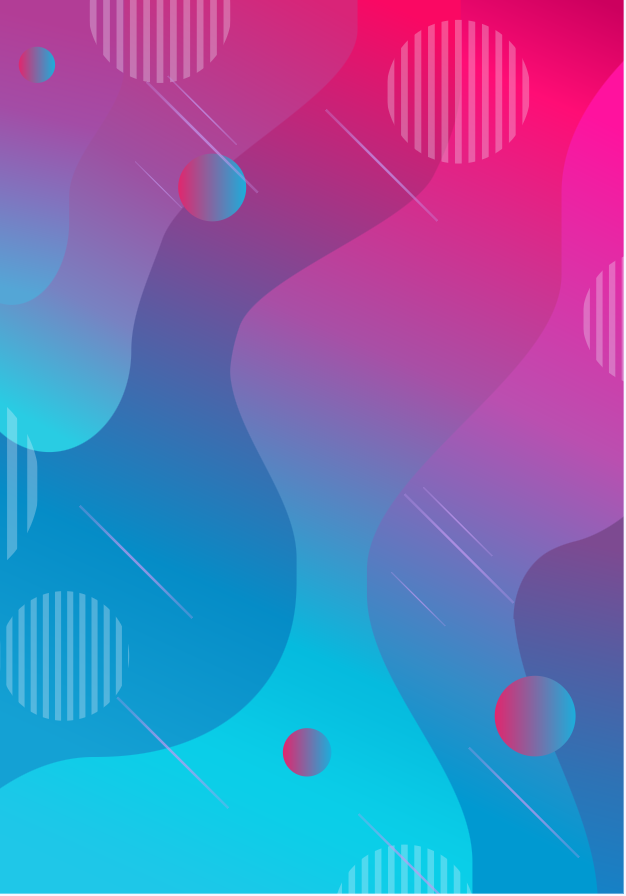
Give the GLSL for this background, as a WebGL 2 fragment shader.

```glsl
#version 300 es
precision highp float;
// Flowing gradient waves with striped discs, glossy balls and slanted streaks.
// Wave edges are curves x = f(y) summed from smoothsteps and rounded off by ovals;
// each layer has a tilted four-stop ramp. Space is 5.34 x 7.67, y running down.
uniform vec2 u_resolution;
out vec4 outColor;

// Antialiased coverage of the region where d < 0
float cover(float d) {
  return clamp(0.5 - d / max(fwidth(d), 1e-5), 0.0, 1.0);
}

// Four colours placed at increasing stops along t
vec3 ramp(float t, vec4 stops, vec3 a, vec3 b, vec3 c, vec3 d) {
  vec3 k = clamp((t - stops.xyz) / (stops.yzw - stops.xyz), 0.0, 1.0);
  return mix(mix(mix(a, b, k.x), c, k.y), d, k.z);
}

// Unit superellipse of power n, negative inside
float oval(vec2 q, float n) {
  q = pow(max(abs(q), 1e-4), vec2(n));
  return pow(q.x + q.y, 1.0 / n) - 1.0;
}

// Wave regions, negative inside
float mainWave(vec2 p) {
  float flare = max(0.8 - p.x, 0.0) / 0.8;
  vec2 q = vec2(p.x - 0.8, p.y - 4.97 - 0.27 * flare * flare);
  float foot = 1.6 * oval(max(q, 0.0) / vec2(1.73, 1.51), 2.2);
  float edge = 3.93 - 0.985 * (smoothstep(0.7, 3.25, p.y) + smoothstep(1.5, 2.8, p.y))
    + 0.57 * smoothstep(3.13, 4.78, p.y);
  return p.y < 4.97 ? p.x - edge : foot;
}

float leftLobe(vec2 p) {
  float edge = 3.05 - 1.55 * smoothstep(0.25, 2.05, p.y) - 0.38 * smoothstep(1.5, 3.0, p.y);
  return p.y < 3.0 ? p.x - edge : 0.75 * oval((p - vec2(0.42, 3.0)) / vec2(0.7, 0.87), 2.0);
}

float innerLobe(vec2 p) {
  float edge = 1.06 - 0.47 * smoothstep(0.58, 1.68, p.y);
  return p.y < 1.9 ? p.x - edge : 0.6 * oval((p - vec2(0.1, 1.9)) / vec2(0.49, 0.71), 2.0);
}

float rightWave(vec2 p) {
  float top = max(1.65 - p.y, 0.0) / 1.15;
  return 4.79 + 0.55 * top * top - 1.66 * smoothstep(2.35, 4.88, p.y)
    + 0.9 * smoothstep(5.08, 7.38, p.y) - p.x;
}

float cornerWave(vec2 p) {
  float flare = max(p.x - 4.7, 0.0);
  vec2 q = vec2(min(p.x - 4.9, 0.0), max(5.3 - p.y - 0.62 * flare * flare, 0.0));
  float edge = 4.38 + 0.72 * smoothstep(5.15, 7.75, p.y);
  return p.y > 5.3 ? edge - p.x : 0.6 * oval(q / vec2(0.52, 0.64), 2.0);
}

vec3 waves(vec2 p) {
  // Central stream, brightening at its foot
  float t = p.y - 0.45 * p.x;
  vec3 col = ramp(t, vec4(-2.3, -1.25, 1.55, 4.4),
    vec3(0.80, 0.0, 0.37), vec3(1.0, 0.05, 0.46), vec3(0.66, 0.31, 0.65), vec3(0.02, 0.73, 0.87));
  col = mix(col, vec3(0.04, 0.81, 0.91), smoothstep(4.2, 5.8, t));
  col = mix(col, vec3(0.12, 0.78, 0.91), smoothstep(5.6, 7.2, t));
  // Right-hand wave and the darker corner over it
  vec3 pink = ramp(p.y - 0.5 * p.x, vec4(-1.55, 1.3, 3.9, 4.9),
    vec3(1.0, 0.07, 0.62), vec3(0.73, 0.31, 0.69), vec3(0.20, 0.55, 0.78), vec3(0.0, 0.60, 0.82));
  col = mix(col, pink, cover(rightWave(p)));
  vec3 violet = ramp(p.y - 0.25 * p.x, vec4(3.4, 4.4, 5.4, 6.4),
    vec3(0.49, 0.29, 0.57), vec3(0.32, 0.37, 0.64), vec3(0.18, 0.45, 0.71), vec3(0.08, 0.51, 0.78));
  col = mix(col, violet, cover(cornerWave(p)));
  // Broad left wave
  vec3 deep = ramp(p.y - 0.45 * p.x, vec4(-1.45, 2.03, 4.2, 6.1),
    vec3(0.98, 0.03, 0.39), vec3(0.37, 0.35, 0.63), vec3(0.02, 0.55, 0.78), vec3(0.08, 0.63, 0.83));
  col = mix(col, deep, cover(mainWave(p)));
  // Two hanging lobes at the upper left
  vec3 lilac = ramp(p.y - 0.55 * p.x, vec4(-1.5, 0.75, 2.2, 3.45),
    vec3(0.85, 0.14, 0.47), vec3(0.62, 0.31, 0.63), vec3(0.47, 0.51, 0.76), vec3(0.16, 0.80, 0.89));
  col = mix(col, lilac, cover(leftLobe(p)));
  vec3 mauve = ramp(p.y - 0.25 * p.x, vec4(0.1, 0.9, 1.65, 2.45),
    vec3(0.70, 0.24, 0.59), vec3(0.64, 0.30, 0.65), vec3(0.50, 0.46, 0.75), vec3(0.33, 0.65, 0.84));
  return mix(col, mauve, cover(innerLobe(p)));
}

void main() {
  vec2 uv = gl_FragCoord.xy / u_resolution;
  vec2 p = vec2(uv.x, 1.0 - uv.y) * vec2(5.34, 7.67);
  float px = 7.67 / u_resolution.y;
  vec3 col = waves(p);

  // Striped discs: centre, radius, bar phase
  vec4 discs[6] = vec4[](vec4(1.365, 0.1, 0.61, 0.5), vec4(3.91, 0.785, 0.615, 0.5),
    vec4(5.547, 2.73, 0.58, 0.5), vec4(-0.585, 4.14, 0.92, 0.5),
    vec4(0.547, 5.615, 0.555, 0.0), vec4(3.45, 7.83, 0.6, 0.5));
  for (int i = 0; i < 6; i++) {
    vec2 q = p - discs[i].xy;
    float pitch = 0.187 * discs[i].z;
    float bar = (abs(fract(q.x / pitch + discs[i].w) - 0.5) - 0.25) * pitch;
    float disc = clamp(0.5 - (length(q) - discs[i].z) / px, 0.0, 1.0);
    col = mix(col, vec3(0.95, 0.96, 1.0), 0.29 * disc * clamp(0.5 - bar / px, 0.0, 1.0));
  }

  // Balls shaded from crimson to blue: centre, radius
  vec3 balls[4] = vec3[](vec3(0.315, 0.555, 0.155), vec3(1.81, 1.605, 0.29),
    vec3(2.62, 6.44, 0.207), vec3(4.565, 6.13, 0.345));
  for (int i = 0; i < 4; i++) {
    vec2 q = p - balls[i].xy;
    vec3 shade = mix(vec3(0.88, 0.15, 0.43), vec3(0.11, 0.68, 0.86), 0.5 + 0.5 * q.x / balls[i].z);
    col = mix(col, shade, clamp(0.5 - (length(q) - balls[i].z) / px, 0.0, 1.0));
  }

  // Diagonal streaks fading at both ends: start, horizontal span
  vec3 streaks[11] = vec3[](vec3(1.25, 0.7, 0.95), vec3(1.43, 0.65, 0.59), vec3(1.15, 1.38, 0.4),
    vec3(2.78, 0.94, 0.95), vec3(0.68, 4.33, 0.96), vec3(3.45, 4.23, 0.93), vec3(3.61, 4.17, 0.59),
    vec3(3.34, 4.9, 0.46), vec3(1.0, 5.97, 0.95), vec3(4.0, 6.4, 0.94), vec3(3.06, 6.97, 0.95));
  for (int i = 0; i < 11; i++) {
    vec2 q = p - streaks[i].xy;
    float along = (q.x + q.y) * 0.5 / streaks[i].z;
    float fade = smoothstep(0.0, 0.45, along) * smoothstep(1.0, 0.55, along);
    float line = clamp(0.5 - (abs(q.x - q.y) * 0.7071 - 0.011 * streaks[i].z) / px, 0.0, 1.0);
    col = mix(col, vec3(0.76, 0.6, 0.94), line * (0.3 + 0.4 * fade) * step(abs(along - 0.5), 0.5));
  }

  // Pale margin along the right and bottom sides
  vec2 margin = clamp(0.5 + (p - vec2(5.32, 7.65)) / px, 0.0, 1.0);
  col = mix(col, vec3(0.97, 0.97, 1.0), max(margin.x, margin.y));
  outColor = vec4(col, 1.0);
}
```
